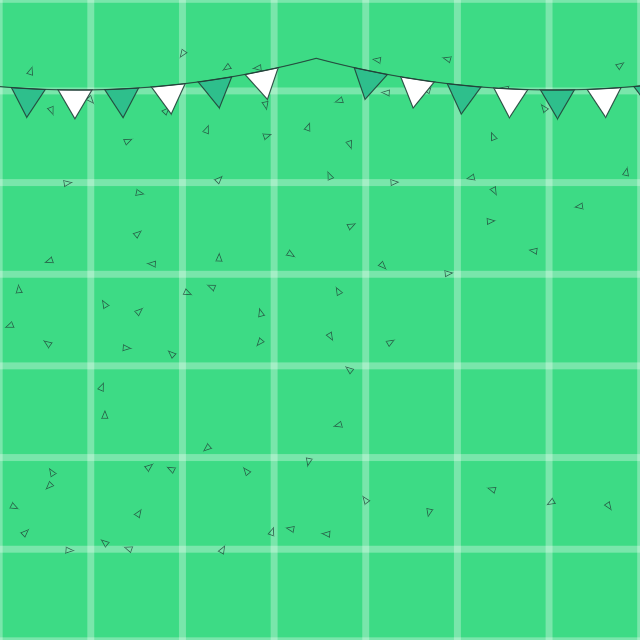
Give the GLSL for this background, as a three.js fragment shader.

```glsl
// Party backdrop: a pale square grid on green, scattered outlined confetti
// triangles, and a sagging string of pennants in alternating colours.
// Grid by repetition, confetti by hashed cells, pennants mirrored at the peg.
varying vec2 vUv;

const vec3 GREEN = vec3(0.24, 0.86, 0.52);
const vec3 TEAL = vec3(0.18, 0.75, 0.55);
const vec3 WHITE = vec3(1.0);
const vec3 INK = vec3(0.13, 0.25, 0.22);
const float SOFT = 0.0010;            // half width of a smoothed edge

const float GRID_STEP = 0.1432;
const float GRID_ORIGIN = 0.1419;
const float GRID_HALF = 0.0054;
const float GRID_ALPHA = 0.31;

const float PEG_X = 0.4941;           // where the string is pinned up
const float HALF_SPAN = 0.3724;       // from the peg to the lowest point
const float SAG_Y = 0.8594;
const float RISE = 0.0495;
const float STRING_HALF = 0.0009;
const float FLAG_FIRST = 0.0853;
const float FLAG_STEP = 0.0729;
const float FLAG_HALF = 0.0264;
const float FLAG_DEPTH = 0.0450;

const float CELLS = 16.0;             // confetti cells across the canvas
const float CONFETTI_HALF = 0.0046;
const float CONFETTI_HEIGHT = 0.0115;
const float CONFETTI_STROKE = 0.0006;
const float CONFETTI_MARGIN = 0.14;   // keeps each piece inside its cell

float hash(vec2 p) {
  vec3 q = fract(p.xyx * vec3(0.1031, 0.1030, 0.0973));
  q += dot(q, q.yzx + 33.33);
  return fract((q.x + q.y) * q.z);
}

float fill(float d) {
  return 1.0 - smoothstep(-SOFT, SOFT, d);
}

// Isosceles triangle: base on y = 0, apex at y = height.
float triangleDist(vec2 p, float halfBase, float height) {
  vec2 sideNormal = normalize(vec2(height, halfBase));
  return max(-p.y, dot(vec2(abs(p.x) - halfBase, p.y), sideNormal));
}

float gridLine(float x) {
  float t = (x - GRID_ORIGIN) / GRID_STEP;
  float d = abs(fract(t + 0.5) - 0.5) * GRID_STEP;
  return GRID_ALPHA * fill(d - GRID_HALF);
}

// Chance of a piece: busy on the left, two sparse bands on the right.
float confettiDensity(vec2 c) {
  float left = step(c.x, 0.6) * step(0.13, c.y) * step(c.y, 0.93);
  float thin = mix(1.0, 0.5, step(abs(c.y - 0.33), 0.04));
  float right = step(0.6, c.x);
  float upper = 0.38 * step(0.56, c.y) * step(c.y, 0.93);
  float lower = 0.65 * step(abs(c.y - 0.22), 0.05);
  return 0.58 * left * thin + right * (upper + lower);
}

float confetti(vec2 uv) {
  vec2 cell = floor(uv * CELLS);
  float present = step(hash(cell + 7.0), confettiDensity((cell + 0.5) / CELLS));
  vec2 jitter = vec2(hash(cell + 19.0), hash(cell + 43.0));
  vec2 center = (cell + mix(vec2(CONFETTI_MARGIN), vec2(1.0 - CONFETTI_MARGIN), jitter)) / CELLS;
  float angle = 6.2832 * hash(cell + 71.0);
  float c = cos(angle), s = sin(angle);
  vec2 p = mat2(c, -s, s, c) * (uv - center);
  p.y += CONFETTI_HEIGHT * 0.4;
  float d = triangleDist(p, CONFETTI_HALF, CONFETTI_HEIGHT);
  return present * 0.8 * fill(abs(d) - CONFETTI_STROKE);
}

// Height of the string at a distance from the peg, and its slope.
vec2 stringAt(float x) {
  float t = (HALF_SPAN - x) / HALF_SPAN;
  return vec2(SAG_Y + RISE * t * t, -2.0 * RISE * t / HALF_SPAN);
}

vec3 drawBunting(vec3 color, vec2 uv) {
  vec2 p = vec2(abs(uv.x - PEG_X), uv.y);

  // Nearest pennant, hung at right angles to the string
  float index = max(0.0, floor((p.x - FLAG_FIRST) / FLAG_STEP + 0.5));
  float flagX = FLAG_FIRST + index * FLAG_STEP;
  vec2 hook = stringAt(flagX);
  vec2 tangent = normalize(vec2(1.0, hook.y));
  vec2 q = p - vec2(flagX, hook.x);
  vec2 local = vec2(dot(q, tangent), dot(q, vec2(tangent.y, -tangent.x)));
  float flag = triangleDist(local, FLAG_HALF, FLAG_DEPTH);
  float side = step(PEG_X, uv.x);
  vec3 cloth = mix(WHITE, TEAL, mod(index + side, 2.0));
  color = mix(color, cloth, fill(flag));
  color = mix(color, INK, 0.9 * fill(abs(flag) - STRING_HALF));

  // String
  vec2 cord = stringAt(p.x);
  float d = abs(p.y - cord.x) / sqrt(1.0 + cord.y * cord.y);
  return mix(color, INK, 0.9 * fill(d - STRING_HALF));
}

void main() {
  vec3 color = GREEN;
  color = mix(color, WHITE, gridLine(vUv.x));
  color = mix(color, WHITE, gridLine(vUv.y));
  color = mix(color, INK, confetti(vUv));
  color = drawBunting(color, vUv);
  gl_FragColor = vec4(color, 1.0);
}
```
